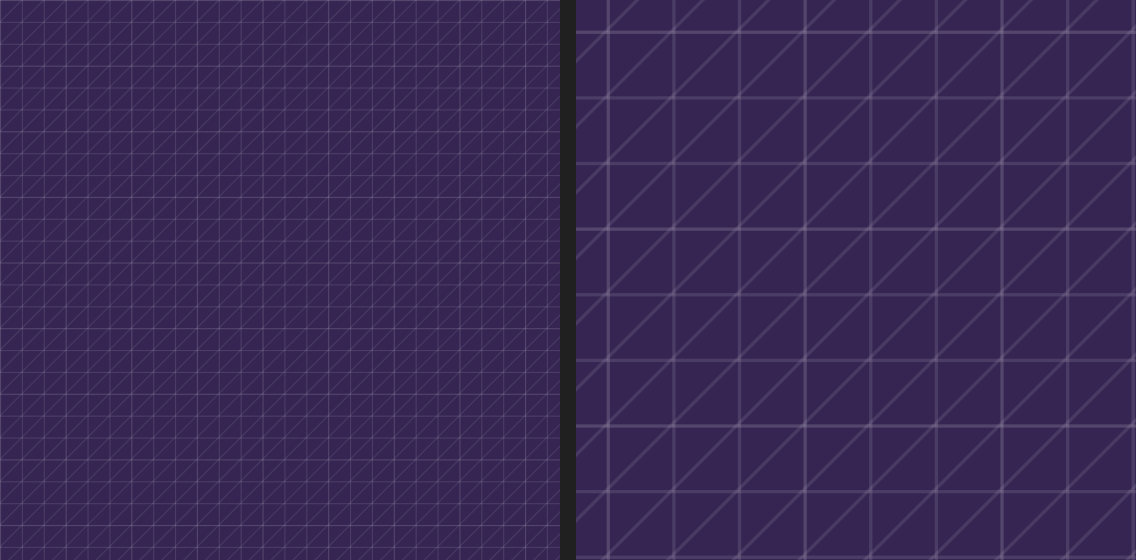
Left, the full canvas; right, a detail of the centre.
A WebGL 2 fragment shader for this pattern:

```glsl
#version 300 es
precision highp float;

uniform vec2 u_resolution;
out vec4 fragColor;

#define CELLS 25.6
#define MAJOR_EVERY 3.0
#define LINE_WIDTH 0.05
#define MINOR_ALPHA 0.105
#define MAJOR_ALPHA 0.145
#define DIAGONAL_ALPHA 0.095
#define DIAGONAL_SOFTNESS 1.2
#define GROUND vec3(0.21, 0.145, 0.325)
#define INK vec3(1.0)

// Distance to the nearest multiple of period
float repeatDistance(float x, float period) {
    return abs(x - period * round(x / period));
}

// Share of a pixel covered by a line, given the distance to its centre
float lineCoverage(float dist, float pixel) {
    float fullest = min(1.0, LINE_WIDTH / pixel);
    return clamp(0.5 + (0.5 * LINE_WIDTH - dist) / pixel, 0.0, fullest);
}

// Opacity of one family of parallel rules, stronger on every major one
float ruleAlpha(float x, float pixel) {
    float centred = x - 0.5 * LINE_WIDTH;
    float minor = lineCoverage(repeatDistance(centred, 1.0), pixel);
    float major = lineCoverage(repeatDistance(centred, MAJOR_EVERY), pixel);
    return max(MINOR_ALPHA * minor, MAJOR_ALPHA * major);
}

void main() {
    // Cell units, counted from the top left corner
    float pixel = CELLS / u_resolution.y;
    vec2 cell = vec2(gl_FragCoord.x, u_resolution.y - gl_FragCoord.y) * pixel;

    // Rising diagonals through the cell corners, with a wider edge
    float diagonalDist = repeatDistance(cell.x + cell.y, 1.0) * inversesqrt(2.0);
    float diagonal = DIAGONAL_ALPHA * lineCoverage(diagonalDist, pixel * DIAGONAL_SOFTNESS);

    // Layers of translucent ink over the ground
    vec3 color = mix(GROUND, INK, diagonal);
    color = mix(color, INK, ruleAlpha(cell.x, pixel));
    color = mix(color, INK, ruleAlpha(cell.y, pixel));

    fragColor = vec4(color, 1.0);
}
```
